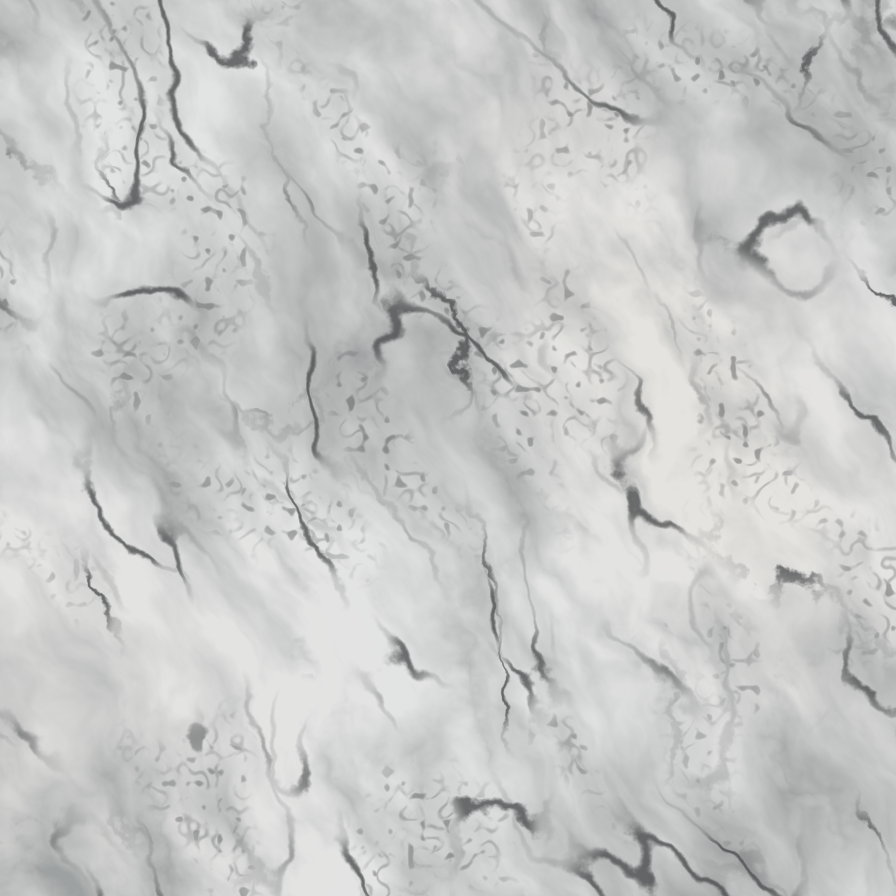
This texture is drawn by a three.js fragment shader. Its source:

```glsl
// Pale grey marble: cloudy bands drift diagonally over warm white stone.
// Warped gradient noise, stretched along the grain, makes the clouds and veins;
// its zero contours make broken dark cracks, its peaks the specks and flakes.

varying vec2 vUv;

const vec3 GREY = vec3(0.645, 0.655, 0.655);
const vec3 WHITE = vec3(0.878, 0.883, 0.880);
const vec3 WARM_WHITE = vec3(0.888, 0.882, 0.868);
const vec3 DARK = vec3(0.27, 0.275, 0.28);

const vec2 GRAIN = vec2(0.5, -0.866);     // direction the veins run
const float WARP = 0.11;                  // bending of the grain
const float BASE_LIGHT = 0.64;
const float CLOUD_CONTRAST = 1.15;
const float MOTTLE_CONTRAST = 0.72;
const float ZONE_CONTRAST = 0.40;
const float VEIN_DEPTH = 0.34;
const float CRACK_WIDTH = 0.0034;
const float CRACK_DEPTH = 0.75;
const float SPECK_DEPTH = 0.42;

vec2 hashGradient(vec2 cell) {
  vec3 h = fract(cell.xyx * vec3(0.1031, 0.1030, 0.0973));
  h += dot(h, h.yzx + 33.33);
  float angle = 6.2832 * fract((h.x + h.y) * h.z);
  return vec2(cos(angle), sin(angle));
}

float gradientNoise(vec2 p) {
  vec2 i = floor(p);
  vec2 f = p - i;
  vec2 u = f * f * f * (f * (f * 6.0 - 15.0) + 10.0);
  vec2 e = vec2(0.0, 1.0);
  float a = dot(hashGradient(i), f);
  float b = dot(hashGradient(i + e.yx), f - e.yx);
  float c = dot(hashGradient(i + e.xy), f - e.xy);
  float d = dot(hashGradient(i + e.yy), f - e.yy);
  return mix(mix(a, b, u.x), mix(c, d, u.x), u.y);
}

float fbm(vec2 p) {
  float sum = 0.0;
  float amplitude = 0.5;
  for (int i = 0; i < 5; i++) {
    sum += amplitude * gradientNoise(p);
    p = p * 2.03 + vec2(17.3, 9.1);
    amplitude *= 0.5;
  }
  return sum;
}

// Soft elliptical region in grain space
float zone(vec2 g, vec2 center, vec2 radius) {
  vec2 e = (g - center) / radius;
  return exp(-dot(e, e));
}

void main() {
  // Grain space: x across the veins, y along them
  vec2 p = vUv;
  vec2 bent = p + WARP * vec2(fbm(p * 3.5 + 4.7), fbm(p * 3.5 + 31.2));
  vec2 g = vec2(dot(bent, vec2(-GRAIN.y, GRAIN.x)), dot(bent, GRAIN));

  // Large pale regions and the cracked band between them
  float paleRight = zone(g, vec2(0.95, -0.10), vec2(0.16, 0.40));
  float paleLeft = zone(g, vec2(0.40, -0.05), vec2(0.20, 0.32));
  float crackZone = zone(g, vec2(0.62, -0.47), vec2(0.15, 0.30));

  // Clouds and fine mottling
  float clouds = fbm(g * vec2(6.5, 3.0) + 12.4);
  float mottle = fbm(g * vec2(22.0, 11.0) + 51.8);
  float light = BASE_LIGHT + CLOUD_CONTRAST * clouds + MOTTLE_CONTRAST * mottle
    + ZONE_CONTRAST * (paleRight + 0.8 * paleLeft);

  // Soft grey veins and sharp broken cracks, finer with each layer
  float roughness = fbm(p * 28.0 + 7.7);
  float veins = 0.0;
  float cracks = 0.0;
  for (int i = 0; i < 3; i++) {
    float layer = float(i);
    float scale = 4.5 + 3.5 * layer;
    float shift = 13.7 * layer;
    vec2 stretched = g * vec2(scale, 0.42 * scale);

    float veinLine = abs(gradientNoise(stretched + 23.1 + shift) + 0.16 * roughness);
    float veinMask = smoothstep(-0.12, 0.28, gradientNoise(p * 4.5 + 61.3 + shift));
    veins += veinMask * exp(-veinLine * 75.0 / scale) * (1.0 - 0.2 * layer);

    float crackLine = abs(gradientNoise(stretched + 83.6 + shift) + 0.13 * roughness);
    float crackPlace = gradientNoise(p * 7.0 + 40.9 + shift) + 0.17 * crackZone
      - 0.14 * paleRight;
    float crackMask = 0.22 * smoothstep(-0.05, 0.2, crackPlace)
      + 0.78 * smoothstep(0.2, 0.38, crackPlace);
    float width = CRACK_WIDTH * scale;
    cracks = max(cracks, crackMask * (1.0 - smoothstep(0.2 * width, 1.5 * width, crackLine)));
  }
  light -= VEIN_DEPTH * veins;

  // Clustered specks, crinkled threads and rare dark flakes
  float cluster = smoothstep(0.06, 0.4, gradientNoise(g * vec2(9.0, 5.0) + 5.5)
    + 0.24 * crackZone);
  float specks = smoothstep(0.22, 0.46, gradientNoise(p * 75.0 + 3.1));
  float threads = 1.0 - smoothstep(0.02, 0.16, abs(gradientNoise(p * 48.0 + 90.4)));
  float grit = cluster * max(specks, 0.65 * threads * smoothstep(-0.1, 0.2, roughness));
  float flakeShape = gradientNoise(g * vec2(24.0, 11.0) + 71.2) + 0.3 * roughness;
  float flakes = smoothstep(0.50, 0.58, flakeShape)
    * smoothstep(0.08, 0.25, gradientNoise(p * 5.0 + 28.6));

  // Colour the stone, then darken it
  float warmth = clamp(paleRight + 0.5 * zone(p, vec2(0.0, 0.15), vec2(0.3)), 0.0, 1.0);
  vec3 stone = mix(GREY, mix(WHITE, WARM_WHITE, warmth), clamp(light, -0.1, 1.04));
  float darkness = max(max(CRACK_DEPTH * cracks, SPECK_DEPTH * grit), 0.7 * flakes);
  gl_FragColor = vec4(mix(stone, DARK, darkness), 1.0);
}
```
